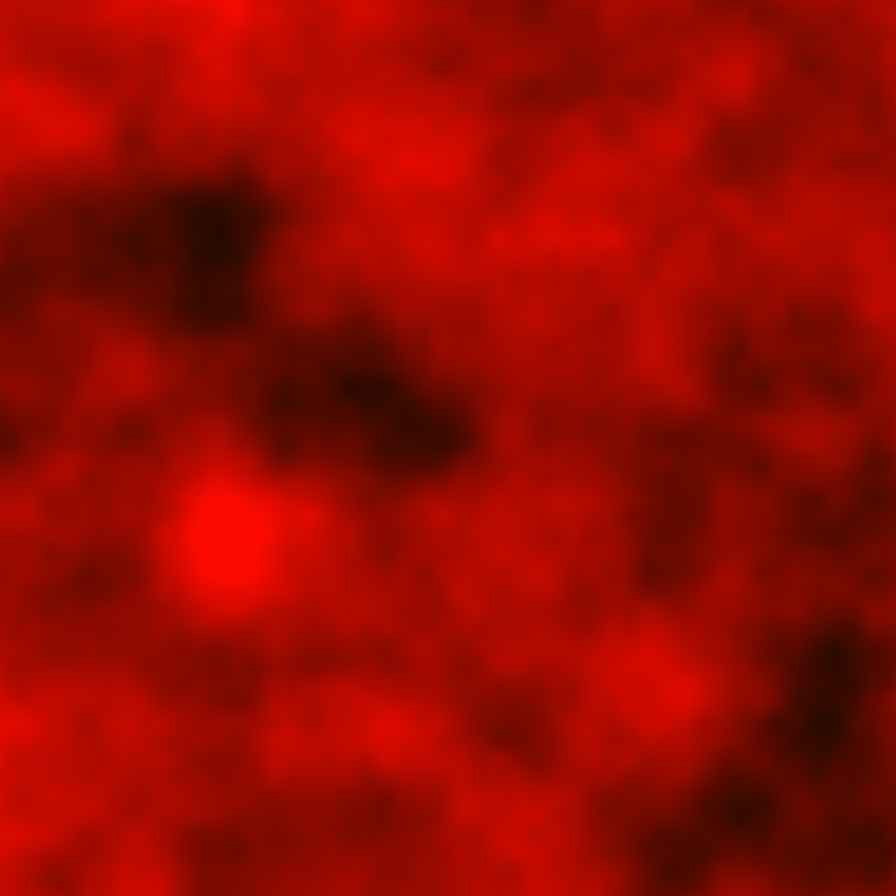
This texture is drawn by a WebGL 1 fragment shader. Its source:

```glsl
precision highp float;
// Soft red clouds over near-black: smooth value noise summed over four
// octaves, each twice as fine and under half as strong as the last, darkens
// a mid red; only the red channel varies.

uniform vec2 u_resolution;

float hash(vec2 cell) {
  vec3 p = fract(vec3(cell.xyx) * 0.1031);
  p += dot(p, p.yzx + 33.33);
  return fract((p.x + p.y) * p.z);
}

// Random values on a square lattice, blended smoothly in between
float valueNoise(vec2 p) {
  vec2 cell = floor(p);
  vec2 f = fract(p);
  vec2 blend = f * f * (3.0 - 2.0 * f);
  float bottom = mix(hash(cell), hash(cell + vec2(1.0, 0.0)), blend.x);
  float top = mix(hash(cell + vec2(0.0, 1.0)), hash(cell + 1.0), blend.x);
  return mix(bottom, top, blend.y);
}

// Fractal sum, centred on zero
float clouds(vec2 p) {
  float sum = 0.0;
  float weight = 0.66;
  for (int octave = 0; octave < 4; octave++) {
    sum += weight * (valueNoise(p) - 0.5);
    p = p * 2.0 + vec2(17.3, 41.7);
    weight *= 0.45;
  }
  return sum;
}

void main() {
  vec2 uv = gl_FragCoord.xy / u_resolution;
  float shade = clouds(uv * 6.0 + vec2(23.4, 8.6));
  float red = clamp(0.62 - shade, 0.1, 0.98);
  gl_FragColor = vec4(red, 0.04, 0.0, 1.0);
}
```
